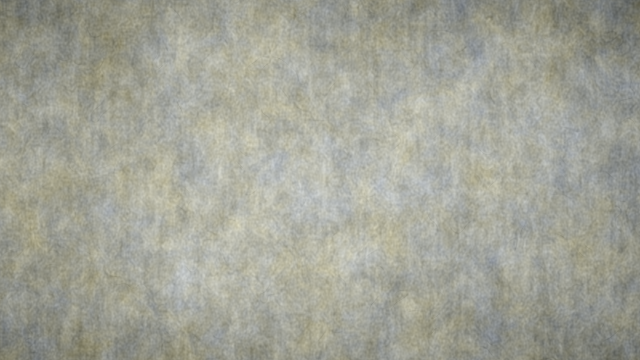
This texture is drawn by a Shadertoy shader. Its source:

```glsl
// Weathered grey-green paper: cloudy mottling, faint vertical fibres and a soft dark border.

// Pseudo-random gradient vector for a lattice cell.
vec2 hashGradient(vec2 cell) {
    vec3 h = fract(cell.xyx * vec3(0.1031, 0.1030, 0.0973));
    h += dot(h, h.yzx + 33.33);
    return 2.0 * fract((h.xx + h.yz) * h.zy) - 1.0;
}

// Gradient noise with quintic blending, centred on zero.
float gradientNoise(vec2 p) {
    vec2 cell = floor(p);
    vec2 f = fract(p);
    vec2 blend = f * f * f * (f * (f * 6.0 - 15.0) + 10.0);
    vec2 right = vec2(1.0, 0.0);
    vec2 up = vec2(0.0, 1.0);
    float low = mix(dot(hashGradient(cell), f),
                    dot(hashGradient(cell + right), f - right), blend.x);
    float high = mix(dot(hashGradient(cell + up), f - up),
                     dot(hashGradient(cell + 1.0), f - 1.0), blend.x);
    return mix(low, high, blend.y);
}

// Layered noise; gain sets how strong the finer layers are.
float layeredNoise(vec2 p, int layers, float gain) {
    float sum = 0.0;
    float amplitude = 1.0;
    for (int i = 0; i < layers; i++) {
        sum += amplitude * gradientNoise(p);
        p = mat2(1.94, 0.48, -0.48, 1.94) * p + 17.3;
        amplitude *= gain;
    }
    return sum;
}

// Thin broken creases along the zero line of a noise field.
float creases(vec2 p, float width) {
    float line = 1.0 - smoothstep(0.0, width, abs(gradientNoise(p)));
    return line * smoothstep(0.0, 0.3, gradientNoise(p * 0.55 + 41.0));
}

// Darkening that grows from the centre towards the corners.
float vignette(vec2 uv, vec2 centre) {
    vec2 offset = 2.0 * (uv - centre);
    return dot(offset, offset);
}

// Grey-green paper colour; warmth shifts it from bluish to olive.
vec3 paperColour(float lightness, float warmth) {
    vec3 base = lightness + vec3(0.0, 0.004, -0.042);
    return base + warmth * vec3(0.030, 0.012, -0.050);
}

void mainImage(out vec4 fragColor, in vec2 fragCoord) {
    vec2 uv = fragCoord / iResolution.xy;
    vec2 p = fragCoord / iResolution.y + 3.0;

    // Gentle distortion keeps the blotches ragged.
    vec2 warp = vec2(gradientNoise(p * 9.0), gradientNoise(p * 9.0 + 57.0));
    vec2 ragged = p + 0.03 * warp;

    // Tonal layers from broad clouds down to fine grain.
    float clouds = layeredNoise(p * 2.6 + 5.0, 3, 0.65);
    float mottle = layeredNoise(ragged * vec2(15.0, 12.0), 4, 0.85);
    float fibres = gradientNoise(p * vec2(75.0, 9.0))
                 + 0.6 * gradientNoise(p * vec2(38.0, 3.0) + 23.0);
    float grain = gradientNoise(p * vec2(135.0, 115.0) + 71.0);

    float lightness = 0.725 - 0.135 * vignette(uv, vec2(0.48, 0.5));
    lightness += 0.085 * clouds + 0.085 * mottle;
    lightness += 0.050 * fibres + 0.085 * grain;
    lightness -= 0.035 * creases(ragged * 24.0, 0.09);

    // Stained patches, warmer towards the left.
    float warmth = 1.3 * layeredNoise(ragged * 5.0 + 90.0, 4, 0.8) + 0.4 * (0.5 - uv.x);

    fragColor = vec4(clamp(paperColour(lightness, warmth), 0.0, 1.0), 1.0);
}
```
